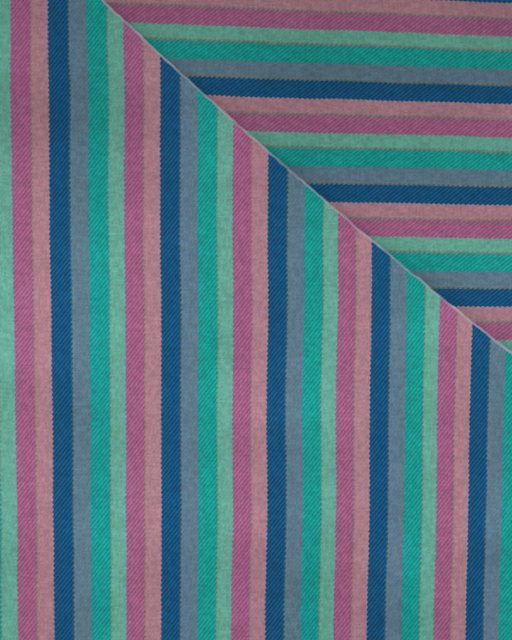
Reproduce this texture procedurally as a WebGL 1 fragment shader.

```glsl
precision highp float;
// Striped woven cloth: upright stripes under a diagonal fold of level stripes.
uniform vec2 u_resolution;

float hash(vec2 p) {
  vec3 q = fract(vec3(p.xyx) * 0.1031);
  q += dot(q, q.yzx + 33.33);
  return fract((q.x + q.y) * q.z);
}

float noise(vec2 p) {
  vec2 i = floor(p);
  vec2 f = fract(p);
  f = f * f * (3.0 - 2.0 * f);
  float low = mix(hash(i), hash(i + vec2(1.0, 0.0)), f.x);
  float high = mix(hash(i + vec2(0.0, 1.0)), hash(i + 1.0), f.x);
  return mix(low, high, f.y);
}

float fbm(vec2 p) {
  float sum = 0.0;
  float gain = 0.5;
  for (int i = 0; i < 4; i++) {
    sum += gain * noise(p);
    p = p * 2.03 + 7.1;
    gain *= 0.5;
  }
  return sum;
}

float edge(float at, float t, float soft) {
  return smoothstep(at - soft, at + soft, t);
}

float thread(float at, float t, float soft) {
  return 1.0 - smoothstep(0.006, 0.006 + soft * 1.5, abs(t - at));
}

// Six colours in three pairs, wrapping smoothly at the end of a cycle
vec3 stripes(float t, float soft) {
  vec3 rose = vec3(0.60, 0.355, 0.49);
  vec3 blush = vec3(0.645, 0.475, 0.515);
  vec3 navy = vec3(0.10, 0.31, 0.46);
  vec3 slate = vec3(0.355, 0.46, 0.52);
  vec3 teal = vec3(0.11, 0.57, 0.54);
  vec3 mint = vec3(0.385, 0.63, 0.56);
  vec3 c = mix(mint, rose, edge(0.0, t, soft));
  c = mix(c, blush, edge(0.175, t, soft));
  c = mix(c, navy, edge(0.33, t, soft));
  c = mix(c, slate, edge(0.515, t, soft));
  c = mix(c, teal, edge(0.675, t, soft));
  c = mix(c, mint, edge(0.855, t, soft));
  return mix(c, rose, edge(1.0, t, soft));
}

// Strong colours show the diagonal twill more than pale ones
float twillAmount(float t) {
  float dark = 1.0 - step(0.175, t);
  dark += step(0.33, t) - step(0.515, t);
  dark += step(0.675, t) - step(0.855, t);
  return mix(0.25, 1.0, dark);
}

vec3 cloth(float cycle, vec2 p, float soft, float threadAmount) {
  float t = fract(cycle);
  vec3 c = stripes(t, soft);
  float seams = thread(0.175, t, soft) + thread(0.515, t, soft) + thread(0.855, t, soft);
  c = mix(c, vec3(0.47, 0.46, 0.42), seams * threadAmount);
  float twill = sin(6.2832 * (p.x + p.y * 0.8) * 125.0);
  c += vec3(0.034, 0.027, 0.02) * twill * twillAmount(t);
  float weave = noise(p * vec2(300.0, 110.0)) + noise(p * vec2(110.0, 300.0)) - 1.0;
  return c * (1.0 + 0.09 * weave);
}

// Ragged stripe border where the cross threads pass
float ragged(float along) {
  return (abs(fract(along * 105.0) - 0.5) - 0.25) * 0.0045;
}

// Fold height below the top edge, bending gently to the right
float foldLine(float x) {
  float d = x - 0.199;
  return d * (0.945 - 0.104 * d);
}

void main() {
  float pixel = 1.0 / u_resolution.x;
  vec2 p = vec2(gl_FragCoord.x, u_resolution.y - gl_FragCoord.y) * pixel;
  float soft = 5.0 * max(pixel, 0.0022);
  float drift = (fbm(p * 5.0) - 0.47) * 0.006;

  // Upright stripes, leaning in towards the bottom
  float x = p.x - (p.y - 0.625) * (0.0145 - 0.04 * p.x) + drift + ragged(p.y);
  float d = x - 0.028;
  vec3 upright = cloth(d * (4.547 + 0.324 * d), p, soft, 0.25);

  // Level stripes, running in reverse order
  float y = p.y - (p.x - 1.0) * (0.037 - 0.052 * p.y) + drift + ragged(p.x);
  vec3 level = cloth(0.33 - (y - 0.005) / 0.198, p.yx, soft, 0.6) * 0.95;

  // Fold with a soft shadow and a pale frayed rim
  float side = (foldLine(p.x) - p.y) * 0.75 + (noise(p * 90.0) - 0.5) * 0.0025;
  vec3 c = mix(upright, level, smoothstep(-pixel, pixel, side));
  c *= 1.0 - 0.16 * exp(-max(side, 0.0) * 70.0) * step(0.0, side);
  float rim = 1.0 - smoothstep(0.0008, 0.0012 + 1.5 * pixel, abs(side));
  c = mix(c, vec3(0.66, 0.63, 0.66), rim * (0.4 + 0.4 * noise(p * 45.0)));

  // Broad light, soft creases and fine grain
  float light = mix(0.90, 1.04, smoothstep(0.0, 0.65, p.y));
  light *= 1.0 - 0.05 * smoothstep(0.9, 1.25, p.y);
  light *= 0.92 + 0.17 * fbm(p * vec2(5.0, 9.0) + 3.0);
  c *= light * (0.985 + 0.03 * hash(floor(p * 410.0)));
  gl_FragColor = vec4(clamp(c, 0.0, 1.0), 1.0);
}
```
